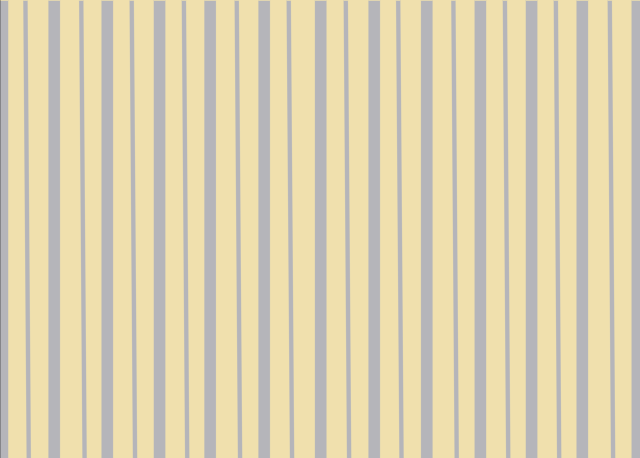
A Shadertoy shader for this pattern:

```glsl
// Centre of the k-th broad stripe, in pitches, with uneven spacing
float broadCentre(float k) {
    return 0.002 + 0.9977 * k + 0.039 * cos(0.898 * (k - 7.6))
         - 0.020 * cos(1.887 * (k - 11.1));
}

// Centre of the k-th narrow stripe at mid height
float narrowCentre(float k) {
    return 0.502 + 0.998 * k + 0.036 * cos(0.898 * (k - 7.7))
         + 0.023 * cos(2.618 * (k - 6.0));
}

void mainImage(out vec4 fragColor, in vec2 fragCoord) {
    // The canvas is twelve pitches wide
    float pixel = 12.0 / iResolution.x;
    vec2 p = fragCoord * pixel;
    float height = iResolution.y * pixel;

    // Narrow stripes lean slightly to the left as they rise
    float lean = 0.0625 * (p.y / height - 0.5);

    // Signed distance to the nearest stripe edge
    float d = 1e3;
    for (int i = 0; i <= 12; i++) {
        float k = float(i);
        float broad = abs(p.x - broadCentre(k)) - 0.109;
        float narrow = abs(p.x + lean - narrowCentre(k)) - 0.041;
        d = min(d, min(broad, narrow));
    }

    // Stripes stop just short of the top
    d = max(d, p.y - height + 0.014);

    vec3 cream = vec3(0.94, 0.88, 0.68);
    vec3 grey = vec3(0.71, 0.71, 0.73);
    float ink = 1.0 - smoothstep(-0.75 * pixel, 0.75 * pixel, d);
    vec3 colour = mix(cream, grey, ink);

    // Thin shadow along the left border
    float shadow = 1.0 - smoothstep(0.0, 0.024, p.x);
    colour *= 1.0 - 0.4 * shadow;

    fragColor = vec4(colour, 1.0);
}
```
